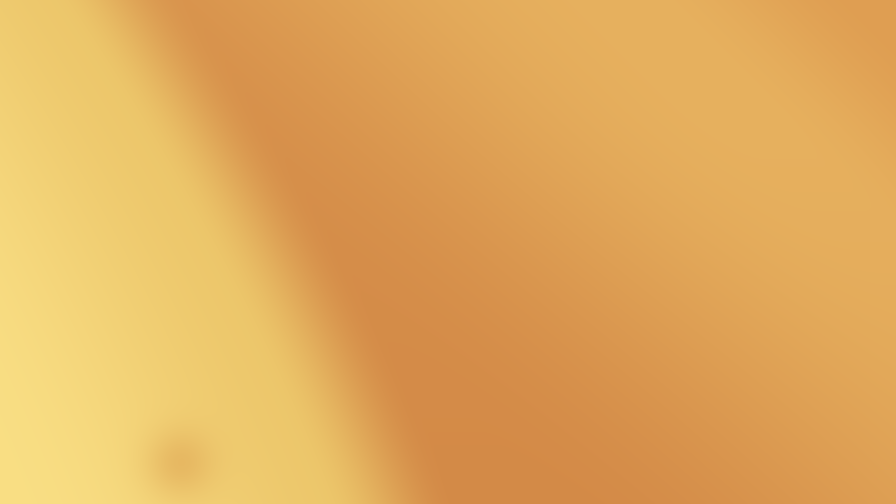
Reproduce this background procedurally as a Shadertoy shader.

```glsl
#define CREAM vec3(0.975, 0.870, 0.515)
#define HONEY vec3(0.925, 0.775, 0.415)
#define AMBER vec3(0.828, 0.540, 0.278)
#define SAND vec3(0.902, 0.690, 0.368)
#define CORNER vec3(0.870, 0.610, 0.315)
#define SPOT_COLOR vec3(0.890, 0.690, 0.360)
#define SPOT_CENTER vec2(0.359, 0.082)
#define SPOT_RADIUS 0.068
#define EDGE_SOFTNESS 0.135

// Horizontal position of the slanted, slightly bowed edge of light
float lightEdge(float y) {
    return 0.775 - 0.532 * y + 0.14 * y * (1.0 - y);
}

// Bright area, palest far from the edge, with one blurred spot
vec3 brightSide(vec2 p, float edgeDistance) {
    vec3 color = mix(HONEY, CREAM, smoothstep(0.05, 0.75, -edgeDistance));
    vec2 offset = (p - SPOT_CENTER) / SPOT_RADIUS;
    return mix(color, SPOT_COLOR, 0.75 * exp(-dot(offset, offset)));
}

// Amber shade rising to a sandy ridge, then falling off in the far corner
vec3 shadedSide(vec2 p) {
    float diagonal = p.x + p.y;
    float ridge = smoothstep(1.1, 2.2, diagonal);
    ridge *= mix(0.82, 1.0, smoothstep(0.1, 0.8, p.y));
    vec3 shade = AMBER + vec3(0.012, 0.022, 0.014) * p.y;
    vec3 color = mix(shade, SAND, ridge);
    return mix(color, CORNER, 0.9 * smoothstep(2.3, 2.72, diagonal));
}

void mainImage(out vec4 fragColor, in vec2 fragCoord) {
    vec2 p = fragCoord / iResolution.y;
    float edgeDistance = p.x - lightEdge(p.y);
    float shadow = smoothstep(-EDGE_SOFTNESS, EDGE_SOFTNESS, edgeDistance);
    vec3 color = mix(brightSide(p, edgeDistance), shadedSide(p), shadow);
    fragColor = vec4(color, 1.0);
}
```
